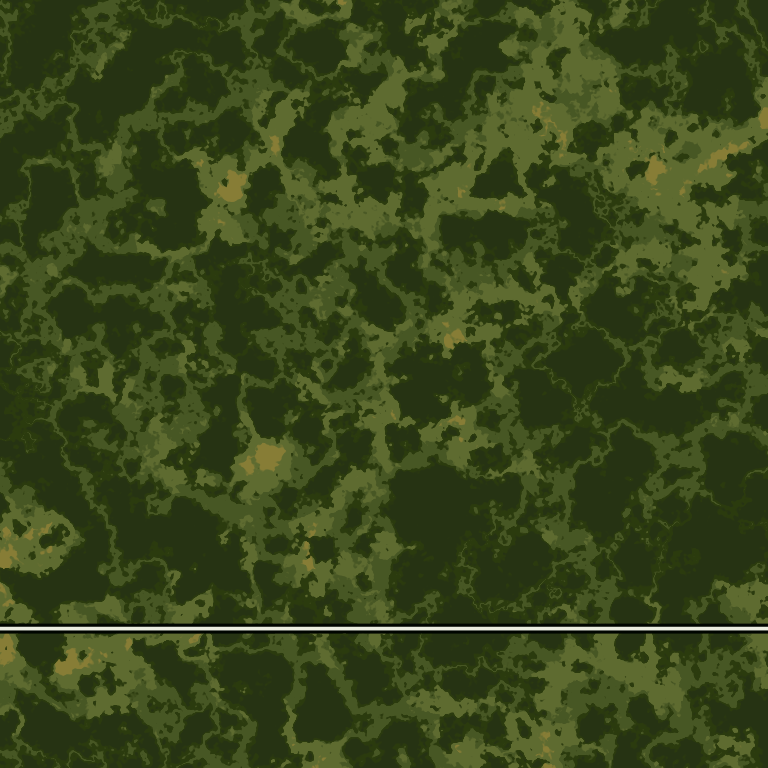
A Shadertoy shader for this texture:

```glsl
// Mossy camouflage: ragged olive webs on dark green, crossed by one thin pale stripe.
#define WEB_SCALE 17.0
#define BROAD_SCALE 6.5
#define WEB_WIDTH 0.055
#define WIDTH_VARIATION 0.24
#define SHADE_WIDTH 0.045
#define EDGE_SOFTNESS 0.009
#define OLIVE_LEVEL 0.565
#define GOLD_LEVEL 0.71
#define STRIPE_HEIGHT 0.1815
#define STRIPE_HALF 0.0065
#define STRIPE_CORE 0.0024

const vec3 DARK = vec3(0.15, 0.20, 0.075);
const vec3 SHADE = vec3(0.17, 0.23, 0.055);
const vec3 MOSS = vec3(0.28, 0.34, 0.14);
const vec3 OLIVE = vec3(0.37, 0.42, 0.19);
const vec3 GOLD = vec3(0.53, 0.49, 0.21);
const vec3 BLACK = vec3(0.0, 0.02, 0.0);
const vec3 PALE = vec3(0.92, 0.93, 0.88);

float hash(vec2 p) {
    vec3 q = fract(p.xyx * 0.1031);
    q += dot(q, q.yzx + 33.33);
    return fract((q.x + q.y) * q.z);
}

float valueNoise(vec2 p) {
    vec2 cell = floor(p);
    vec2 f = fract(p);
    f = f * f * (3.0 - 2.0 * f);
    float low = mix(hash(cell), hash(cell + vec2(1, 0)), f.x);
    float high = mix(hash(cell + vec2(0, 1)), hash(cell + vec2(1, 1)), f.x);
    return mix(low, high, f.y);
}

// Layered noise, normalised to 0..1; each layer is turned to hide the grid.
float fbm(vec2 p) {
    const mat2 turn = mat2(1.6, 1.2, -1.2, 1.6);
    float sum = 0.0, total = 0.0, weight = 1.0;
    for (int i = 0; i < 5; i++) {
        sum += weight * valueNoise(p);
        total += weight;
        weight *= 0.6;
        p = turn * p + 17.3;
    }
    return sum / total;
}

float above(float level, float value, float softness) {
    return smoothstep(level - softness, level + softness, value);
}

void mainImage(out vec4 fragColor, in vec2 fragCoord) {
    vec2 uv = fragCoord / iResolution.xy;

    // Webs follow the mid-level contours of the noise and widen in patches.
    float broad = fbm(uv * BROAD_SCALE + 41.0);
    float ridge = abs(fbm(uv * WEB_SCALE + 7.0) - 0.5);
    float web = WEB_WIDTH + WIDTH_VARIATION * (broad - 0.5) - ridge;
    float tone = 0.5 * broad + 0.5 * fbm(uv * 20.0 + 83.0) + 0.6 * max(web, 0.0);

    // Flat colour steps
    vec3 cover = mix(MOSS, OLIVE, above(OLIVE_LEVEL, tone, 0.012));
    cover = mix(cover, GOLD, above(GOLD_LEVEL, tone, 0.015));
    vec3 color = mix(DARK, SHADE, above(-SHADE_WIDTH, web, 0.015));
    color = mix(color, cover, above(0.0, web, EDGE_SOFTNESS));

    // Pale stripe with black borders
    float distanceToStripe = abs(uv.y - STRIPE_HEIGHT);
    color = mix(BLACK, color, above(STRIPE_HALF, distanceToStripe, 0.001));
    color = mix(PALE, color, above(STRIPE_CORE, distanceToStripe, 0.001));

    fragColor = vec4(color, 1.0);
}
```
